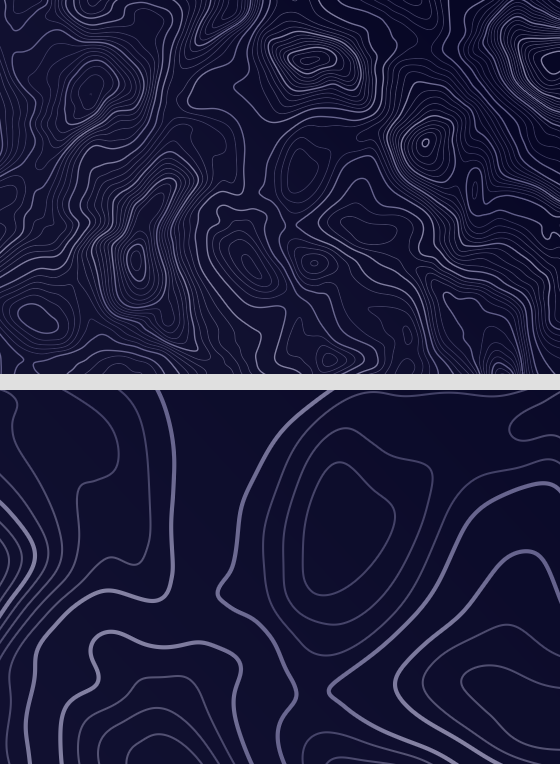
Top, the full canvas; bottom, a detail of the centre.
A Shadertoy shader for this pattern:

```glsl
// Topographic contour map on a dark indigo ground.
// A warped gradient-noise relief is folded at zero, so hills and hollows both
// rise from calm valleys; level lines are drawn by distance, every fifth bold.

#define RELIEF_SCALE 2.75   // hills per canvas height
#define LEVEL_STEP   0.062  // height between two contours
#define BOLD_EVERY   5.0    // contours per bold line
#define WARP         0.24   // bending of the hills
#define DETAIL       0.17   // strength of the kinks
#define RIPPLE       0.028  // strength of the smallest wiggles
#define STEEPEN      1.5    // keeps contours close near the summits
#define THIN_WIDTH   0.0018 // in canvas heights
#define BOLD_WIDTH   0.0037
#define THIN_ALPHA   0.60

const vec3 INDIGO = vec3(0.067, 0.065, 0.190);
const vec3 NIGHT  = vec3(0.027, 0.027, 0.145);
const vec3 VIOLET = vec3(0.38, 0.37, 0.54);
const vec3 PALE   = vec3(0.52, 0.51, 0.64);

// Unit gradient at a lattice point
vec2 latticeGradient(vec2 cell) {
    vec3 q = fract(cell.xyx * vec3(0.1031, 0.1030, 0.0973));
    q += dot(q, q.yzx + 33.33);
    float angle = 6.2832 * fract((q.x + q.y) * q.z);
    return vec2(cos(angle), sin(angle));
}

float gradientNoise(vec2 p) {
    vec2 i = floor(p), f = p - i;
    vec2 u = f * f * f * (f * (f * 6.0 - 15.0) + 10.0);
    vec2 e = vec2(1.0, 0.0);
    float a = dot(latticeGradient(i), f);
    float b = dot(latticeGradient(i + e), f - e);
    float c = dot(latticeGradient(i + e.yx), f - e.yx);
    float d = dot(latticeGradient(i + 1.0), f - 1.0);
    return mix(mix(a, b, u.x), mix(c, d, u.x), u.y);
}

// Signed height: broad hills, bent, with finer kinks on their flanks
float relief(vec2 p) {
    p = mat2(0.82, 0.57, -0.57, 0.82) * p * RELIEF_SCALE + 17.3;
    p += WARP * vec2(gradientNoise(p * 1.6 + 41.7),
                     gradientNoise(p * 1.6 + 83.1));
    float hills = gradientNoise(p)
                + DETAIL * gradientNoise(p * 2.7 + 9.4)
                + RIPPLE * gradientNoise(p * 5.6 + 3.8);
    return hills * (1.0 + STEEPEN * abs(hills));
}

// Slope by central differences
float slope(vec2 p) {
    vec2 e = vec2(0.0015, 0.0);
    vec2 rise = vec2(relief(p + e) - relief(p - e),
                     relief(p + e.yx) - relief(p - e.yx));
    return max(length(rise) / (2.0 * e.x), 0.001);
}

void mainImage(out vec4 fragColor, in vec2 fragCoord) {
    float pixel = 1.0 / iResolution.y;
    vec2 p = fragCoord * pixel;
    vec2 uv = fragCoord / iResolution.xy;

    // Ground darkens towards the upper right
    float shade = smoothstep(0.3, 0.95, dot(uv, vec2(0.65, 0.40)));
    vec3 color = mix(INDIGO, NIGHT, shade);

    // Distance to the nearest contour; the valley floor carries none
    float height = abs(relief(p)) / LEVEL_STEP + 0.2;
    float level = round(height);
    float dist = abs(height - level) * LEVEL_STEP / slope(p);
    float drawn = step(0.5, level);
    float bold = 1.0 - step(0.5, mod(level - 1.0, BOLD_EVERY));

    // Antialiased stroke
    float halfWidth = 0.5 * mix(THIN_WIDTH, BOLD_WIDTH, bold);
    float stroke = clamp((halfWidth - dist) / pixel + 0.5, 0.0, 1.0);
    stroke *= drawn * mix(THIN_ALPHA, 1.0, bold);

    // Slow drift of ink between violet and pale
    float sheen = smoothstep(-0.35, 0.35, gradientNoise(p * 4.0 + 5.2));
    color = mix(color, mix(VIOLET, PALE, sheen), stroke);

    fragColor = vec4(color, 1.0);
}
```
